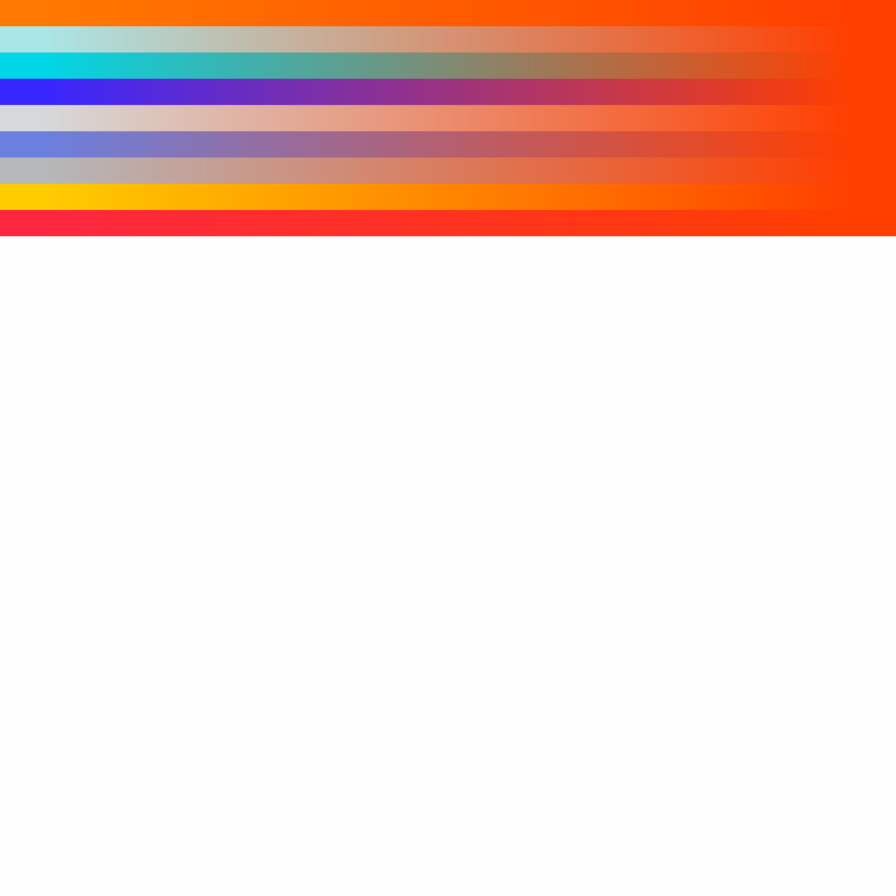
A three.js fragment shader for this background:

```glsl
// Nine flat stripes across the top of a near-white page. Each starts in its own
// colour at the left and fades into one shared orange-red at the right.
// A loop lays the stripes from the top down, each covering all below its edge.
varying vec2 vUv;

const int STRIPES = 9;
const float STRIPE_HEIGHT = 15.0 / 512.0;

// Soft-edged mask: 1 below the given height, 0 above it
float below(float y, float edge) {
  return 1.0 - smoothstep(-0.0009, 0.0009, y - edge);
}

void main() {
  vec3 paper = vec3(0.996);
  vec3 orangeRed = vec3(1.0, 0.247, 0.0);

  // Left-hand colours, top to bottom
  vec3 tint[STRIPES];
  tint[0] = vec3(1.0, 0.47, 0.0);    // orange
  tint[1] = vec3(0.67, 0.90, 0.90);  // pale aqua
  tint[2] = vec3(0.0, 0.84, 0.90);   // cyan
  tint[3] = vec3(0.22, 0.15, 1.0);   // blue
  tint[4] = vec3(0.84, 0.85, 0.85);  // light grey
  tint[5] = vec3(0.42, 0.50, 0.87);  // periwinkle
  tint[6] = vec3(0.71, 0.72, 0.73);  // grey
  tint[7] = vec3(1.0, 0.80, 0.0);    // yellow
  tint[8] = vec3(1.0, 0.15, 0.25);   // crimson

  // Short hold at the left, then an even fade
  float fade = clamp((vUv.x - 0.05) / 0.90, 0.0, 1.0);

  vec3 color = mix(tint[0], orangeRed, fade);
  for (int i = 1; i < STRIPES; i++) {
    float top = 1.0 - float(i) * STRIPE_HEIGHT;
    color = mix(color, mix(tint[i], orangeRed, fade), below(vUv.y, top));
  }

  // Blank page under the last stripe
  color = mix(color, paper, below(vUv.y, 1.0 - float(STRIPES) * STRIPE_HEIGHT));

  gl_FragColor = vec4(color, 1.0);
}
```
